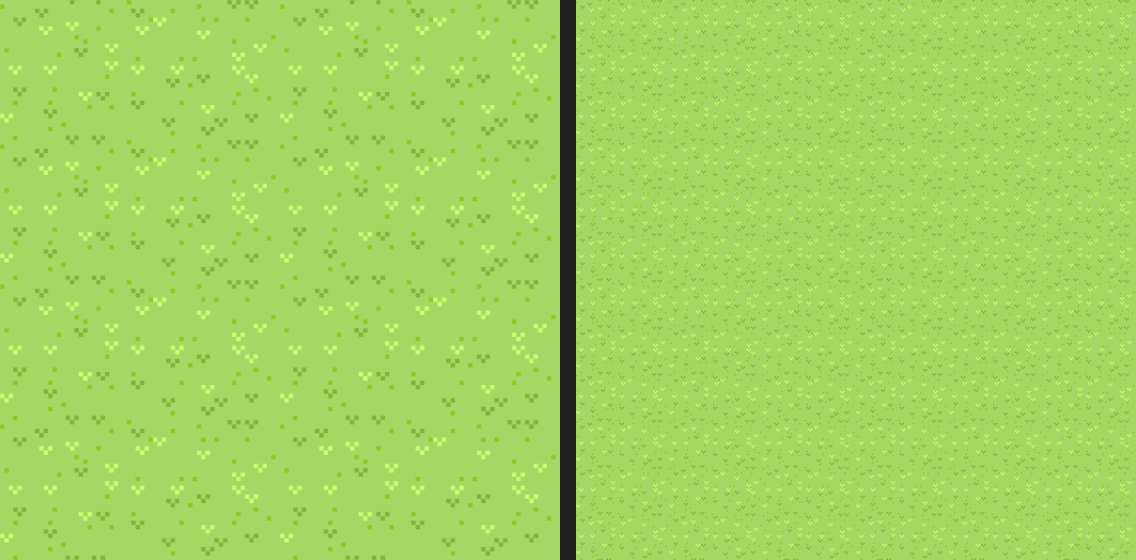
Left, the tile; right, the same tile 3 across and 3 down.
Reproduce this texture procedurally as a WebGL 2 fragment shader.

```glsl
#version 300 es
precision highp float;

uniform vec2 u_resolution;
out vec4 fragColor;

// Layout, in square cells of the pixel-art grid
const float CELLS = 128.0;             // cells across the canvas
const vec2 PATCH = vec2(64.0, 32.0);   // repeating patch of meadow
const ivec2 BLOCKS = ivec2(9, 4);      // blocks per patch, one tuft and one speck each
const float BLOCK_HEIGHT = 8.0;
const float EDGE = 0.4;                // width of the soft cell edge
const float SEED = 3.0;

// Colours
const vec3 GRASS = vec3(0.65, 0.84, 0.39);
const vec3 LIGHT_TUFT = vec3(0.77, 1.0, 0.44);
const vec3 DARK_TUFT = vec3(0.52, 0.70, 0.24);
const vec3 SPECK = vec3(0.53, 0.80, 0.13);

float hash(vec2 p) {
    return fract(sin(dot(p, vec2(127.1, 311.7)) + SEED) * 43758.5453);
}

// Random whole number from 0 to count - 1
float pick(vec2 id, float salt, float count) {
    return floor(hash(id + salt * 17.0) * count);
}

// Shortest offset from a to p on the wrapping patch
vec2 wrapDelta(vec2 p, vec2 a) {
    return mod(p - a + 0.5 * PATCH, PATCH) - 0.5 * PATCH;
}

// Coverage of one cell whose lower left corner is the origin
float cell(vec2 d, float soft) {
    vec2 a = abs(d - 0.5);
    vec2 s = 1.0 - smoothstep(0.5 - 0.5 * soft, 0.5 + 0.5 * soft, a);
    return s.x * s.y;
}

// Three cells forming a small V
float tuft(vec2 d, float soft) {
    float v = cell(d - vec2(1.0, 0.0), soft)
            + cell(d - vec2(0.0, 1.0), soft)
            + cell(d - vec2(2.0, 1.0), soft);
    return min(v, 1.0);
}

void main() {
    vec2 p = gl_FragCoord.xy / u_resolution * CELLS;
    float soft = max(EDGE, CELLS / min(u_resolution.x, u_resolution.y));
    vec3 cover = vec3(0.0);   // light tufts, dark tufts, specks

    for (int col = 0; col < BLOCKS.x; col++) {
        // Each column is shifted vertically to hide the block rows
        float x = floor(float(col) * PATCH.x / float(BLOCKS.x));
        float lift = pick(vec2(col, 0), 1.0, BLOCK_HEIGHT);

        for (int row = 0; row < BLOCKS.y; row++) {
            vec2 id = vec2(col, row);
            vec2 corner = vec2(x, float(row) * BLOCK_HEIGHT + lift);

            // Tuft, with both shades equally common in each pair of rows
            vec2 place = vec2(pick(id, 2.0, 5.0), pick(id, 3.0, 6.0));
            float amount = tuft(wrapDelta(p, corner + place), soft);
            float swap = pick(vec2(col, row / 2), 4.0, 2.0);
            float dark = mod(float(row) + swap, 2.0);
            cover.xy = max(cover.xy, amount * vec2(1.0 - dark, dark));

            // Speck, kept clear of the tuft rows in its block
            float rise = mod(place.y + 3.0 + pick(id, 5.0, 4.0), BLOCK_HEIGHT);
            vec2 spot = corner + vec2(pick(id, 6.0, 7.0), rise);
            cover.z = max(cover.z, cell(wrapDelta(p, spot), soft));
        }
    }

    vec3 color = mix(GRASS, SPECK, cover.z);
    color = mix(color, DARK_TUFT, cover.y);
    color = mix(color, LIGHT_TUFT, cover.x);
    fragColor = vec4(color, 1.0);
}
```
